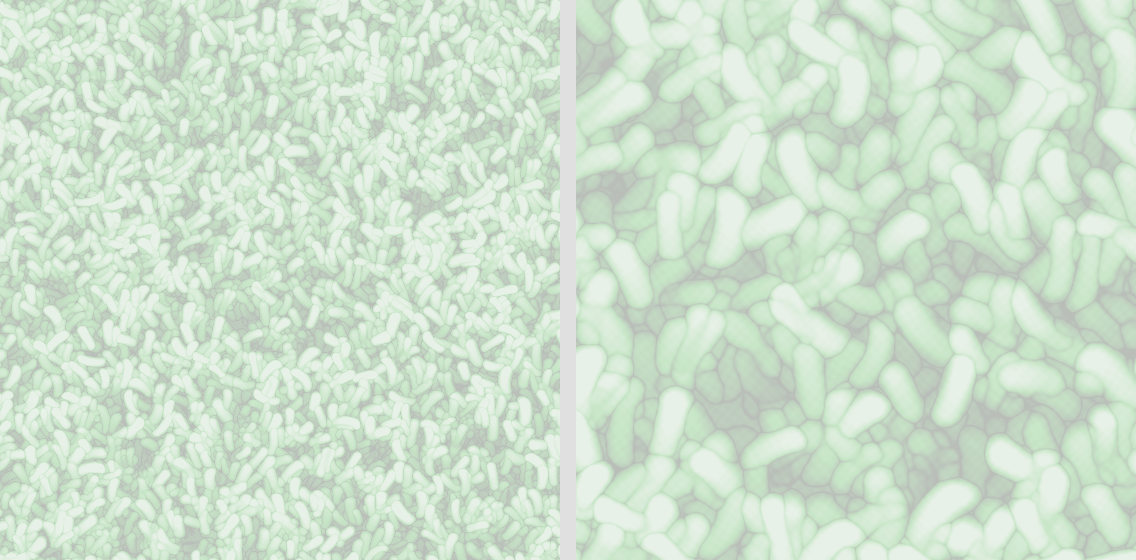
Left, the full canvas; right, a detail of the centre.
Reproduce this texture procedurally as a WebGL 2 fragment shader.

```glsl
#version 300 es
precision highp float;
// Soft pile rug: short, bent, rounded tufts lie over each other in loose drifts.
// Every grid cell scatters tufts; a soft maximum of their heights picks the top one,
// and height plus creases between tufts drive a grey, green and pale mint ramp.
uniform vec2 u_resolution;
out vec4 fragColor;

const float CELLS = 24.0;
const int TUFTS_PER_CELL = 8;

vec4 hash4(vec3 p) {
    vec4 q = fract(p.xyzx * vec4(0.1031, 0.1030, 0.0973, 0.1099));
    q += dot(q, q.wzxy + 33.33);
    return fract((q.xxyz + q.yzzw) * q.zywx);
}

// Broad layered waves, roughly -1 to 1
float drift(vec2 p) {
    return 0.45 * sin(11.0 * p.x + 2.0 * sin(7.0 * p.y + 1.0))
         + 0.35 * sin(17.0 * p.y - 8.0 * p.x + 1.7 * sin(13.0 * p.x))
         + 0.25 * sin(31.0 * p.x + 23.0 * p.y + 2.0 * sin(19.0 * p.y));
}

// Height of one bent capsule, falling off steeply past its rounded edge
float tuftHeight(vec2 offset, float lean, float rank, vec4 shape) {
    float c = cos(lean), s = sin(lean);
    vec2 local = vec2(c * offset.x + s * offset.y, c * offset.y - s * offset.x);
    float halfLength = mix(0.008, 0.019, shape.x);
    float radius = mix(0.0075, 0.0105, shape.y);
    local.x += (shape.z - 0.5) * 24.0 * local.y * local.y;
    float d = length(vec2(local.x, max(abs(local.y) - halfLength, 0.0))) / radius;
    float tip = 0.09 * clamp(local.y / halfLength, -1.0, 1.0);
    return rank + tip - 0.35 * d * d * d;
}

// Fine warped weave on the yarn
float weave(vec2 p) {
    return sin(900.0 * p.x + 3.0 * sin(71.0 * p.y))
         * sin(860.0 * p.y + 3.0 * sin(83.0 * p.x));
}

vec3 yarnColor(float tone) {
    vec3 shade = vec3(0.725, 0.745, 0.725);
    vec3 green = vec3(0.78, 0.90, 0.78);
    vec3 pale = vec3(0.91, 0.945, 0.91);
    vec3 lower = mix(shade, green, clamp(tone * 2.0, 0.0, 1.0));
    return mix(lower, pale, clamp(tone * 2.0 - 1.0, 0.0, 1.0));
}

void main() {
    vec2 p = gl_FragCoord.xy / u_resolution.y;
    vec2 home = floor(p * CELLS);

    // Soft maximum over all nearby tufts, above a floor of height zero
    float total = 1.0, strongest = 1.0, heightSum = 0.0;
    for (int y = -1; y <= 1; y++) {
        for (int x = -1; x <= 1; x++) {
            vec2 cell = home + vec2(x, y);
            for (int i = 0; i < TUFTS_PER_CELL; i++) {
                vec4 place = hash4(vec3(cell + 7.0, float(i) + 3.0));
                vec4 shape = hash4(vec3(cell + 61.0, float(i) + 29.0));
                vec2 center = (cell + place.xy) / CELLS;
                float lean = 0.7 * drift(center * 0.9 + 4.0) + (place.z - 0.5) * 2.3;
                float h = tuftHeight(p - center, lean, place.w, shape);
                float weight = exp(18.0 * h);
                total += weight;
                heightSum += weight * h;
                strongest = max(strongest, weight);
            }
        }
    }

    // Even out the tones, then darken creases where tufts meet
    float height = heightSum / total + 0.04 + 0.07 * drift(p);
    float tone = 0.92 * exp(-3.4 * pow(max(1.0 - height, 0.0), 1.33));
    tone += 0.45 * (strongest / total - 0.68);
    tone += 0.035 * weave(p);

    fragColor = vec4(yarnColor(tone), 1.0);
}
```
